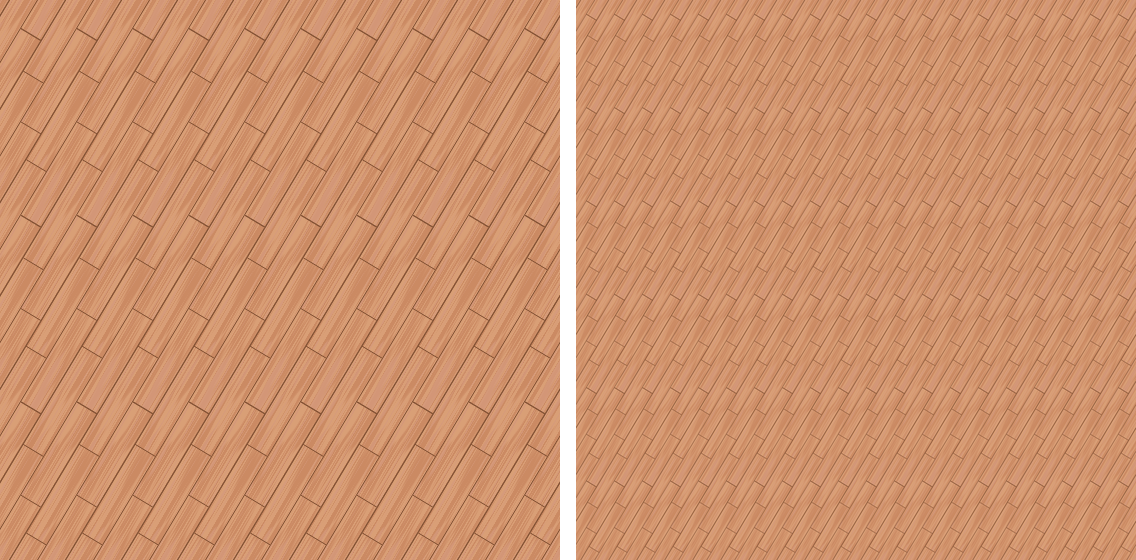
Left, the tile; right, the same tile 2 across and 2 down.
Give the GLSL for this texture, as a Shadertoy shader.

```glsl
// Slanted plank floor: pairs of plank columns run up to the right, with staggered
// square-cut joints. The slant is a whole-number lattice (10 across, 6 up), so the
// canvas wraps; each plank has fine straight streaks of noise in its own coordinates.

const vec2  LATTICE      = vec2(10.0, 6.0);    // column pairs crossed along x and y
const float ROWS         = 3.0;                // vertical repeats
const float COLUMN_SHIFT = 0.67;               // phase of the column edges
const vec2  JOINT_START  = vec2(0.437, 0.301); // first joint of each column
const vec2  FIRST_LENGTH = vec2(0.500, 0.474); // share of the period in the first plank

const float SEAM_THIN    = 0.00085;            // half widths, in canvas units
const float SEAM_WIDE    = 0.00120;
const float JOINT_THIN   = 0.00085;
const float JOINT_WIDE   = 0.00120;
const float LINE_BLUR    = 0.75;               // edge ramp in pixels

const vec2  GRAIN_FINE   = vec2(21.0, 5.0);    // cells across and along a plank period
const vec2  GRAIN_MEDIUM = vec2(12.0, 4.0);
const vec2  GRAIN_BLUSH  = vec2(15.0, 5.0);
const float GRAIN_LEAN   = 0.08;               // sideways drift of the streaks
const float GRAIN_EDGE   = 0.12;               // softness of a streak

const vec3  WOOD_ORANGE  = vec3(0.795, 0.540, 0.387);
const vec3  WOOD_TAN     = vec3(0.852, 0.622, 0.464);
const vec3  WOOD_PINK    = vec3(0.835, 0.602, 0.485);
const vec3  GAP_BROWN    = vec3(0.525, 0.330, 0.210);

// Integer hash of a lattice cell and a seed
float hash(vec2 cell, float seed) {
    uvec3 q = uvec3(ivec3(cell, seed) + 64);
    uint h = q.x * 374761393u + q.y * 668265263u + q.z * 974634777u;
    h = (h ^ (h >> 15)) * 739982445u;
    h = (h ^ (h >> 12)) * 695872825u;
    return float((h ^ (h >> 15)) & 65535u) / 65535.0;
}

// Value noise, separate for each seed
float noise(vec2 p, float seed) {
    vec2 cell = floor(p);
    vec2 f = smoothstep(0.0, 1.0, fract(p));
    float low  = mix(hash(cell, seed), hash(cell + vec2(1, 0), seed), f.x);
    float high = mix(hash(cell + vec2(0, 1), seed), hash(cell + vec2(1, 1), seed), f.x);
    return mix(low, high, f.y);
}

// Smooth coverage of a line of the given half width
float line(float dist, float halfWidth, float pixel) {
    return clamp((halfWidth - dist) / (LINE_BLUR * pixel) + 0.5, 0.0, 1.0);
}

vec3 woodGrain(vec2 p, float seed) {
    p.x += GRAIN_LEAN * p.y;
    float fine   = noise(p * GRAIN_FINE, seed);
    float medium = noise(p * GRAIN_MEDIUM, seed + 5.0);
    float blush  = noise(p * GRAIN_BLUSH, seed + 11.0);
    float streak = 0.7 * fine + 0.3 * medium;
    streak = smoothstep(0.5 - GRAIN_EDGE, 0.5 + GRAIN_EDGE, streak);
    vec3 wood = mix(WOOD_ORANGE, WOOD_TAN, streak);
    return mix(wood, WOOD_PINK, 0.8 * smoothstep(0.62, 0.80, blush));
}

void mainImage(out vec4 fragColor, in vec2 fragCoord) {
    vec2 uv = fragCoord / iResolution.xy;
    float pixel = 1.0 / min(iResolution.x, iResolution.y);
    float unit = 1.0 / length(LATTICE);        // canvas size of one lattice unit

    // Slanted frame: across the columns and along the planks
    float across = dot(uv, vec2(LATTICE.x, -LATTICE.y)) - COLUMN_SHIFT;
    float pairId = floor(across);
    float skew = LATTICE.y / LATTICE.x;        // keeps every pair level with the next
    float period = (LATTICE.x + skew * LATTICE.y) / ROWS;
    float along = (dot(uv, LATTICE.yx) - skew * pairId) / period;

    // Column within the pair, then plank within the column
    float pairPos = across - pairId;
    float column = step(0.5, pairPos);
    float side = fract(pairPos * 2.0);
    float firstLength = mix(FIRST_LENGTH.x, FIRST_LENGTH.y, column);
    float run = fract(along - mix(JOINT_START.x, JOINT_START.y, column));
    float second = step(firstLength, run);
    float plankPos = run - second * firstLength;
    float plankLength = mix(firstLength, 1.0 - firstLength, second);

    // Long seams: the middle of a pair is wider than its outer edges
    float outer = min(pairPos, 1.0 - pairPos) * unit;
    float inner = abs(pairPos - 0.5) * unit;
    float gap = max(line(outer, SEAM_THIN, pixel), line(inner, SEAM_WIDE, pixel));

    // End joints: one per period, in the first column, is wider
    float wide = 1.0 - column;
    float startWidth = mix(JOINT_THIN, JOINT_WIDE, wide * second);
    float endWidth = mix(JOINT_THIN, JOINT_WIDE, wide * (1.0 - second));
    float scale = period * unit;
    gap = max(gap, line(plankPos * scale, startWidth, pixel));
    gap = max(gap, line((plankLength - plankPos) * scale, endWidth, pixel));

    vec3 color = woodGrain(vec2(side, plankPos), column * 2.0 + second);
    fragColor = vec4(mix(color, GAP_BROWN, gap), 1.0);
}
```
